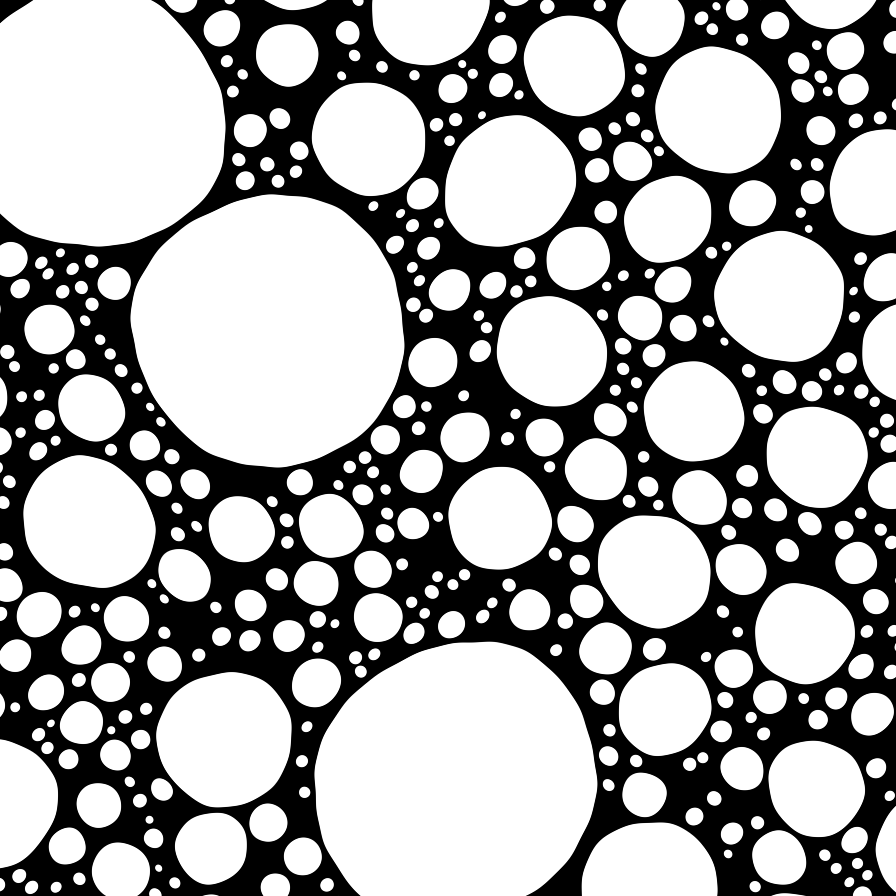
Give the GLSL for this pattern, as a Shadertoy shader.

```glsl
const vec3 INK = vec3(0.0);
const vec3 GRAIN = vec3(1.0);
const float MARGIN = 0.006;

// Cell size, radius range in cells, chance, thinning to the lower left, grid angle
struct Layer { float cell, minRadius, maxRadius, chance, thinning, angle; };
const Layer LARGE  = Layer(0.170, 0.27, 0.46, 1.00, 0.75, 0.35);
const Layer MEDIUM = Layer(0.095, 0.27, 0.44, 0.95, 0.45, 1.10);
const Layer SMALL  = Layer(0.058, 0.26, 0.45, 0.90, 0.00, 0.70);
const Layer TINY   = Layer(0.036, 0.27, 0.42, 0.65, 0.00, 0.20);
const Layer SPECK  = Layer(0.022, 0.26, 0.37, 0.75, 0.00, 0.90);

vec4 hash4(vec2 p) {
    vec4 q = fract(p.xyxy * vec4(0.1031, 0.1030, 0.0973, 0.1099));
    q += dot(q, q.wzxy + 33.33);
    return fract((q.xxyz + q.yzzw) * q.zywx);
}

// Layered sines bend round grains into uneven blobs
vec2 warp(vec2 p) {
    float frequency = 11.0;
    for (int i = 0; i < 4; i++) {
        p += 0.065 / frequency * sin(frequency * p.yx + vec2(1.3, 4.1) * float(i + 1));
        frequency *= 2.4;
    }
    return p;
}

// Candidate disc (centre, radius) in one of the four cells nearest to p
vec3 candidate(vec2 p, int corner, Layer layer) {
    float c = cos(layer.angle), s = sin(layer.angle);
    mat2 turn = mat2(c, s, -s, c);
    vec2 q = turn * p / layer.cell;
    float row = floor(q.y - 0.5) + float(corner / 2);
    float slide = hash4(vec2(row, 91.0 * layer.angle)).x;
    float column = floor(q.x + slide - 0.5) + float(corner % 2);
    vec4 random = hash4(vec2(column, row) + 170.0 * layer.angle);

    float radius = mix(layer.minRadius, layer.maxRadius, random.z);
    vec2 jitter = (random.xy - 0.5) * (0.94 - 2.0 * radius);
    vec2 centre = (vec2(column - slide, row) + 0.5 + jitter) * turn * layer.cell;
    float sparse = 1.0 - smoothstep(0.3, 0.6, centre.x + 0.3 * centre.y);
    float chance = layer.chance * (1.0 - layer.thinning * sparse);
    return vec3(centre, random.w < chance ? radius * layer.cell : -1.0);
}

// Shrink a disc to the free room, or drop it when too little is left
float fitRadius(float radius, float room) {
    float fitted = min(radius, room - MARGIN);
    return fitted < 0.65 * radius ? -1.0 : fitted;
}

// Signed distance to a curved row of giant grains
float giantGap(vec2 p) {
    float gap = 1.0;
    for (int i = 0; i < 3; i++) {
        float k = float(i);
        vec2 centre = vec2(0.10 + 0.205 * k, 0.865 - 0.09 * k - 0.14 * k * k);
        gap = min(gap, length(p - centre) - 0.147 - 0.005 * k);
    }
    return gap;
}

// Each layer fills the room left by the coarser ones
float largeGap(vec2 p) {
    float gap = min(giantGap(p), 0.5 * LARGE.cell);
    for (int i = 0; i < 4; i++) {
        vec3 disc = candidate(p, i, LARGE);
        float d = length(p - disc.xy);
        if (d - disc.z < gap) gap = min(gap, d - fitRadius(disc.z, giantGap(disc.xy)));
    }
    return gap;
}

float mediumGap(vec2 p) {
    float gap = min(largeGap(p), 0.5 * MEDIUM.cell);
    for (int i = 0; i < 4; i++) {
        vec3 disc = candidate(p, i, MEDIUM);
        float d = length(p - disc.xy);
        if (d - disc.z < gap) gap = min(gap, d - fitRadius(disc.z, largeGap(disc.xy)));
    }
    return gap;
}

float smallGap(vec2 p) {
    float gap = min(mediumGap(p), 0.5 * SMALL.cell);
    for (int i = 0; i < 4; i++) {
        vec3 disc = candidate(p, i, SMALL);
        float d = length(p - disc.xy);
        if (d - disc.z < gap) gap = min(gap, d - fitRadius(disc.z, mediumGap(disc.xy)));
    }
    return gap;
}

float tinyGap(vec2 p, Layer layer) {
    float gap = min(smallGap(p), 0.5 * layer.cell);
    for (int i = 0; i < 4; i++) {
        vec3 disc = candidate(p, i, layer);
        float d = length(p - disc.xy);
        if (d - disc.z < gap) gap = min(gap, d - fitRadius(disc.z, smallGap(disc.xy)));
    }
    return gap;
}

void mainImage(out vec4 fragColor, in vec2 fragCoord) {
    float pixel = 1.0 / min(iResolution.x, iResolution.y);
    vec2 p = warp(fragCoord * pixel);
    float gap = tinyGap(p, TINY);
    for (int i = 0; i < 4; i++) {
        vec3 disc = candidate(p, i, SPECK);
        float d = length(p - disc.xy);
        if (d - disc.z < min(gap, pixel)) gap = min(gap, d - fitRadius(disc.z, tinyGap(disc.xy, TINY)));
    }
    float coverage = smoothstep(0.6 * pixel, -0.6 * pixel, gap);
    fragColor = vec4(mix(INK, GRAIN, coverage), 1.0);
}
```
